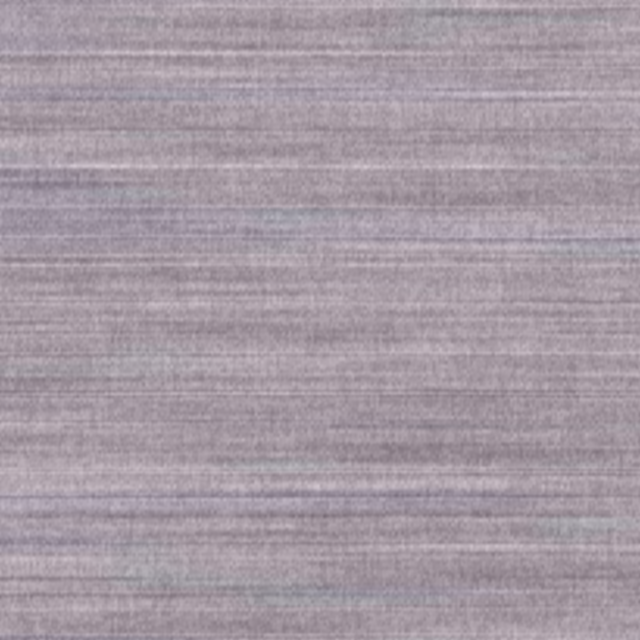
This texture is drawn by a WebGL 1 fragment shader. Its source:

```glsl
precision highp float;
// Mauve woven cloth with long horizontal threads: stretched noise gives the
// bands and slubs, scattered soft lines the loose threads, fine noise the
// fibre speckle, and faint blue and teal patches stain some of the threads.

uniform vec2 u_resolution;

float hash(vec2 p) {
  vec3 q = fract(vec3(p.xyx) * vec3(0.1031, 0.1030, 0.0973));
  q += dot(q, q.yzx + 33.33);
  return fract((q.x + q.y) * q.z);
}

// Smooth value noise, centred on zero.
float noise(vec2 p) {
  vec2 cell = floor(p);
  vec2 f = fract(p);
  f = f * f * (3.0 - 2.0 * f);
  float low = mix(hash(cell), hash(cell + vec2(1.0, 0.0)), f.x);
  float high = mix(hash(cell + vec2(0.0, 1.0)), hash(cell + 1.0), f.x);
  return mix(low, high, f.y) - 0.5;
}

// Irregular fibre speckle: two turned layers hide the noise lattice.
float speckle(vec2 p) {
  vec2 turned = mat2(0.96, 0.28, -0.28, 0.96) * p;
  return noise(p * vec2(205.0, 150.0)) + 0.7 * noise(turned * vec2(210.0, 175.0) + 350.0);
}

// Thin light and dark threads that fade in and out along their length.
float looseThreads(vec2 p) {
  float sum = 0.0;
  for (int i = 0; i < 34; i++) {
    float id = float(i);
    float height = (id + hash(vec2(id, 3.0))) / 34.0;
    float width = mix(0.0024, 0.0038, hash(vec2(id, 8.0)));
    float d = (p.y - height) / width;
    float fade = smoothstep(-0.6, 0.3, noise(vec2(p.x * 1.8, id * 7.0 + 0.5)));
    float tone = hash(vec2(id, 21.0)) > 0.5 ? 1.0 : -1.0;
    // A weak opposite shadow lies just under each thread.
    float shadow = exp(-(d + 2.2) * (d + 2.2));
    sum += tone * fade * (exp(-d * d) - 0.6 * shadow);
  }
  return sum;
}

void main() {
  vec2 uv = gl_FragCoord.xy / u_resolution;

  // Threads waver slightly along the cloth.
  vec2 p = uv;
  p.y += 0.0007 * sin(uv.x * 5.0 + uv.y * 5.0) + 0.0003 * sin(uv.x * 17.0 + uv.y * 31.0);

  // Horizontal structure from broad bands down to single threads.
  float shade = 0.036 * noise(p * vec2(1.0, 16.0) + 4.0);
  shade += 0.068 * noise(p * vec2(1.5, 42.0) + 19.0);
  shade += 0.100 * noise(p * vec2(2.6, 96.0) + 37.0);
  shade += 0.060 * noise(p * vec2(16.0, 135.0) + 71.0);
  shade += 0.056 * looseThreads(p);

  // Crossing warp and fine fibre grain.
  shade += 0.034 * noise(uv * vec2(165.0, 22.0) + 93.0);
  shade += 0.076 * speckle(uv);

  // Stained stretches of thread.
  float blue = smoothstep(0.16, 0.42, noise(p * vec2(1.6, 27.0) + 140.0));
  float teal = smoothstep(0.26, 0.46, noise(p * vec2(4.5, 33.0) + 210.0));

  vec3 color = vec3(0.655, 0.608, 0.643) + shade * vec3(1.0, 1.01, 0.99);
  color += blue * vec3(-0.024, -0.017, 0.002);
  color += teal * vec3(-0.022, 0.010, 0.002);
  gl_FragColor = vec4(color, 1.0);
}
```
